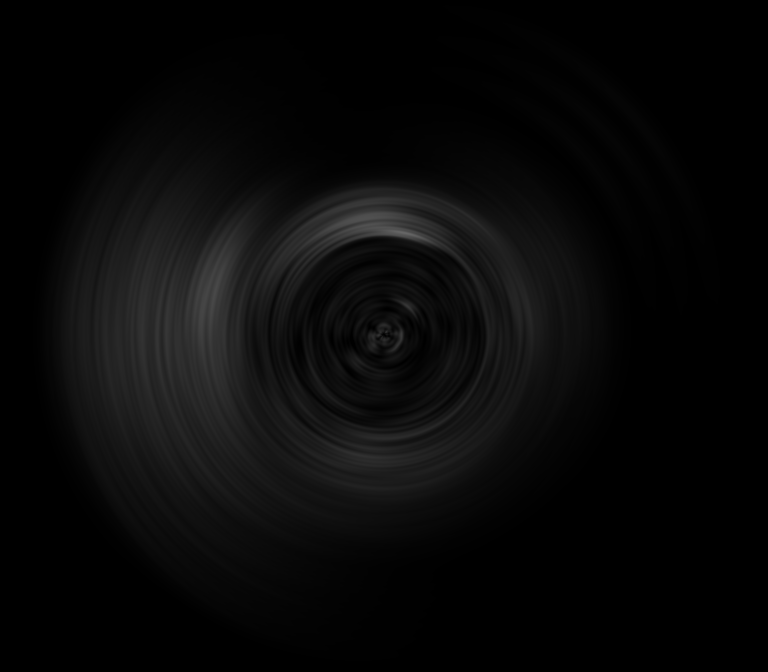
A WebGL 1 fragment shader for this background:

```glsl
precision highp float;
// A dark, radially spun glow: soft grey sectors around a nearly black disc.
// Each part is a ring profile in radius times a smooth lobe in angle;
// stretched gradient noise adds the fine concentric brushing.

uniform vec2 u_resolution;

#define CENTER vec2(0.5, 0.502)
#define DISC_RADIUS 0.152
#define RIM_RADIUS 0.219
#define OUTER_RADIUS 0.49
#define FINE_RINGS 170.0
#define BROAD_RINGS 60.0
#define STREAK_DEPTH 0.6
#define CRESCENT_LIGHT 0.24
#define LEFT_LIGHT 0.165
#define ARC_LIGHT 0.018

vec2 hashGradient(vec2 cell) {
    float a = 6.2832 * fract(sin(dot(cell, vec2(127.1, 311.7))) * 43758.5);
    return vec2(cos(a), sin(a));
}

float gradientNoise(vec2 p) {
    vec2 i = floor(p), f = p - i;
    vec2 u = f * f * f * (f * (f * 6.0 - 15.0) + 10.0);
    vec2 e = vec2(1.0, 0.0);
    float low = mix(dot(hashGradient(i), f),
                    dot(hashGradient(i + e.xy), f - e.xy), u.x);
    float high = mix(dot(hashGradient(i + e.yx), f - e.yx),
                     dot(hashGradient(i + e.xx), f - e.xx), u.x);
    return mix(low, high, u.y);
}

// Noise stretched along circles, seamless because it follows the direction
float ringNoise(float r, vec2 dir, float rings) {
    float right = gradientNoise(vec2(r * rings, 7.3 + dir.y * 1.8));
    float left = gradientNoise(vec2(r * rings + 0.4, 41.6 + dir.y * 1.8));
    return mix(left, right, smoothstep(-0.7, 0.7, dir.x));
}

// Angular falloff around a heading, in degrees
float lobe(float angle, float heading, float width) {
    float d = (mod(angle - heading + 180.0, 360.0) - 180.0) / width;
    return exp(-d * d);
}

// Ring that rises over rise.x..rise.y and falls over fall.x..fall.y
float band(float r, vec2 rise, vec2 fall) {
    return smoothstep(rise.x, rise.y, r) * (1.0 - smoothstep(fall.x, fall.y, r));
}

float line(float r, float radius, float width) {
    float d = (r - radius) / width;
    return exp(-d * d);
}

// Dark central disc with small bright core and thin arcs
float disc(float r, float angle) {
    float light = 0.043 * (1.0 - smoothstep(0.13, 0.18, r));
    light += 0.06 * (1.0 - smoothstep(0.005, 0.04, r));
    light += 0.04 * line(r, 0.026, 0.004) * lobe(angle, -40.0, 90.0);
    light += 0.10 * line(r, 0.056, 0.005) * lobe(angle, 48.0, 36.0);
    light += 0.03 * line(r, 0.058, 0.008) * lobe(angle, 250.0, 50.0);
    light += 0.03 * line(r, 0.121, 0.003) * lobe(angle, 240.0, 42.0);
    light += 0.04 * line(r, 0.158, 0.007) * lobe(angle, 5.0, 40.0);
    light -= 0.03 * line(r, 0.067, 0.02) * lobe(angle, -30.0, 45.0);
    return light * smoothstep(0.0, 0.006, r);
}

// Lit collar between disc and rim, with the crescent highlight on top
float collar(float r, float angle) {
    float light = 0.15 * band(r, vec2(0.135, 0.165), vec2(0.19, 0.24))
                * lobe(angle, 105.0, 50.0);
    light += 0.042 * band(r, vec2(0.13, 0.17), vec2(0.21, 0.26));
    float width = r < DISC_RADIUS ? 0.006 : 0.011;
    light += CRESCENT_LIGHT * line(r, DISC_RADIUS, width) * lobe(angle, 84.0, 27.0);
    light += 0.06 * line(r, 0.183, 0.006) * lobe(angle, 103.0, 30.0);
    light += 0.035 * line(r, RIM_RADIUS - 0.002, 0.003) * lobe(angle, 70.0, 45.0);
    return light;
}

// Wide sectors outside the rim
float sectors(float r, float angle) {
    float fade = mix(1.0, 0.5, smoothstep(0.34, 0.48, r));
    float light = LEFT_LIGHT * fade * lobe(angle, 174.0, 34.0)
                * band(r, vec2(0.18, 0.27), vec2(0.45, 0.53));
    light += 0.10 * band(r, vec2(0.22, 0.262), vec2(0.262, 0.31))
           * lobe(angle, 162.0, 30.0);
    light += 0.065 * band(r, vec2(0.2, 0.3), vec2(0.3, 0.6)) * lobe(angle, 219.0, 34.0)
           * (1.0 - smoothstep(OUTER_RADIUS - 0.015, OUTER_RADIUS + 0.012, r));
    light += 0.085 * band(r, vec2(0.1, 0.2), vec2(0.19, 0.36)) * lobe(angle, 265.0, 64.0);
    light += 0.075 * band(r, vec2(0.15, 0.22), vec2(0.26, 0.38)) * lobe(angle, 19.0, 44.0);
    return light;
}

void main() {
    vec2 p = (gl_FragCoord.xy - CENTER * u_resolution) / u_resolution.y;
    float r = length(p);
    vec2 dir = p / max(r, 0.0001);
    float angle = degrees(atan(p.y, p.x + 0.000001));

    float light = disc(r, angle) + collar(r, angle) + sectors(r, angle);

    // Faint echoes at the upper right
    for (int i = 0; i < 3; i++) {
        float radius = 0.4 + 0.047 * float(i);
        light += ARC_LIGHT * line(r, radius, 0.016) * lobe(angle, 42.0, 25.0);
    }

    // Concentric brushing, strongest inside the rim
    vec2 turned = vec2(dir.x + dir.y, dir.y - dir.x) * 0.7071;
    float streaks = ringNoise(r, dir, FINE_RINGS) + ringNoise(r, turned, BROAD_RINGS);
    float depth = STREAK_DEPTH * mix(2.4, 0.45, smoothstep(0.08, 0.25, r));
    light *= max(0.0, 1.0 + depth * streaks);

    gl_FragColor = vec4(vec3(clamp(light, 0.0, 1.0)), 1.0);
}
```
